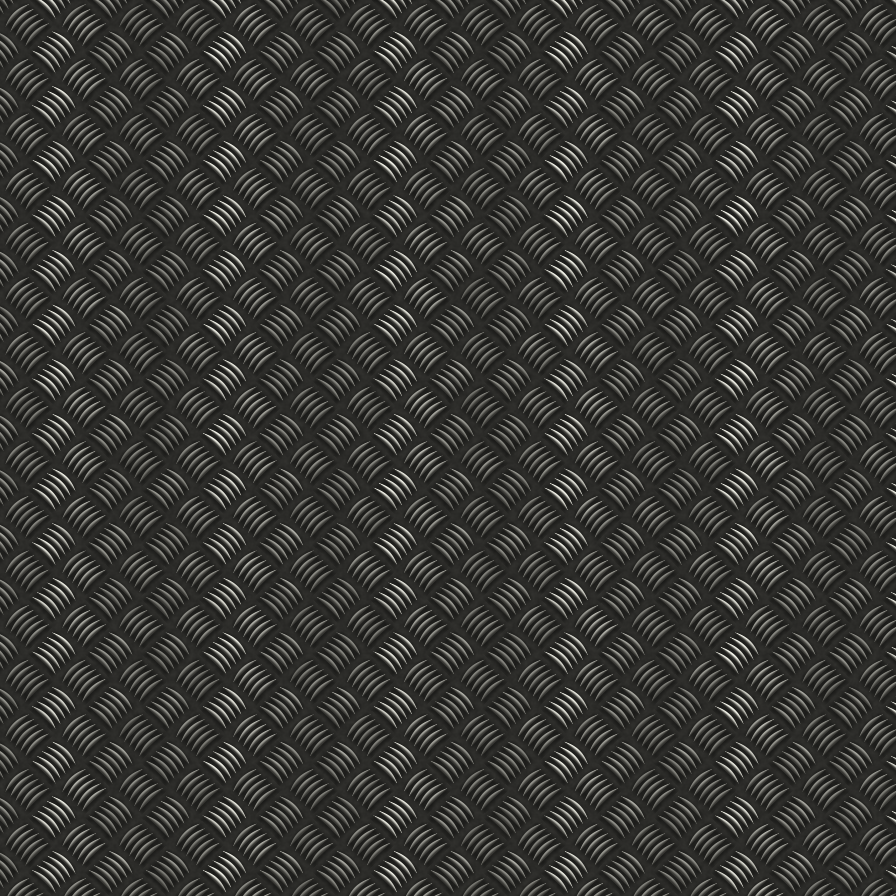
Write a WebGL 1 fragment shader that draws this texture.

```glsl
precision highp float;
// Dark five-bar tread plate: diamond cells hold curved bars, and neighbouring
// cells mirror each other. Gloss cycles over three pairs of columns, while
// gradient noise gives the metal its grain and uneven wear.
uniform vec2 u_resolution;

#define REPEATS vec2(15.74, 16.4)
#define PHASE vec2(0.961, 0.46)
#define BAR_GAP 0.124
#define BAR_HALF_WIDTH 0.038
#define BAR_HALF_LENGTH 0.305
#define BAR_BEND 0.5
#define DULL_GLOSS 0.42
#define WEAR 0.35
#define PLATE vec3(0.175, 0.174, 0.163)
#define SHADOW vec3(0.108, 0.108, 0.100)
#define BODY vec3(0.215, 0.213, 0.198)
#define SHINE vec3(0.94, 0.94, 0.90)

float hash(vec2 p) {
  return fract(sin(dot(p, vec2(127.1, 311.7))) * 43758.55);
}

vec2 gradient(vec2 cell) {
  float angle = 6.28318 * hash(cell);
  return vec2(cos(angle), sin(angle));
}

float gradientNoise(vec2 p) {
  vec2 i = floor(p), f = fract(p);
  vec2 u = f * f * f * (f * (f * 6.0 - 15.0) + 10.0);
  vec2 e = vec2(1.0, 0.0);
  float low = mix(dot(gradient(i), f),
                  dot(gradient(i + e), f - e), u.x);
  float high = mix(dot(gradient(i + e.yx), f - e.yx),
                   dot(gradient(i + 1.0), f - 1.0), u.x);
  return mix(low, high, u.y);
}

void main() {
  vec2 p = gl_FragCoord.xy / u_resolution * REPEATS - PHASE;
  float pixel = REPEATS.y / u_resolution.y;

  // Nearest diamond centre: whole lattice, or the lattice shifted by a half
  vec2 center = floor(p + 0.5);
  vec2 d = abs(p - center);
  float mirrored = step(0.5, d.x + d.y);
  center = mix(center, floor(p) + 0.5, mirrored);

  // Axes along and across the bars; "across" always points upward
  vec2 q = p - center;
  q.x *= 1.0 - 2.0 * mirrored;
  float along = (q.x - q.y) * 0.7071;
  float across = (q.x + q.y) * 0.7071 + BAR_BEND * (along * along - 0.03);

  // Five curved bars tapering to points
  float bar = clamp(floor(across / BAR_GAP + 0.5), -2.0, 2.0);
  float offset = across - bar * BAR_GAP;
  float reach = along / BAR_HALF_LENGTH;
  float halfWidth = BAR_HALF_WIDTH * max(1.0 - reach * reach, 0.0);
  float cover = smoothstep(-0.6 * pixel, 0.6 * pixel, halfWidth - abs(offset));
  cover *= smoothstep(1.0, 0.9, abs(reach));

  // Gloss by column, with small differences from bar to bar
  float column = mod(floor(center.x * 2.0 + 0.5), 6.0);
  float gloss = column < 0.5 ? 1.0 : DULL_GLOSS + 0.22 * hash(vec2(column, 3.0));
  gloss *= 0.85 + 0.25 * hash(vec2(column, bar + 9.0));
  gloss *= 1.0 + WEAR * gradientNoise(p * vec2(1.3, 1.7));

  // Plate with grain, darkened between the bars
  float grain = gradientNoise(p * 9.0) + 0.5 * gradientNoise(p * 23.0);
  float group = smoothstep(1.1, 0.7, abs(reach))
              * smoothstep(2.9 * BAR_GAP, 2.2 * BAR_GAP, abs(across + 0.02));
  vec3 color = mix(PLATE, SHADOW, 0.9 * group) * (1.0 + 0.16 * grain);

  // Bars lit along the upper edge, fading toward the lower end
  float lit = smoothstep(-0.7, 0.75, offset / max(halfWidth, 0.004));
  float fade = 1.0 - 0.3 * smoothstep(-0.3, 1.0, reach);
  vec3 metal = mix(BODY, SHINE, clamp(lit * fade * gloss, 0.0, 1.0));
  color = mix(color, metal, cover);

  gl_FragColor = vec4(color, 1.0);
}
```
